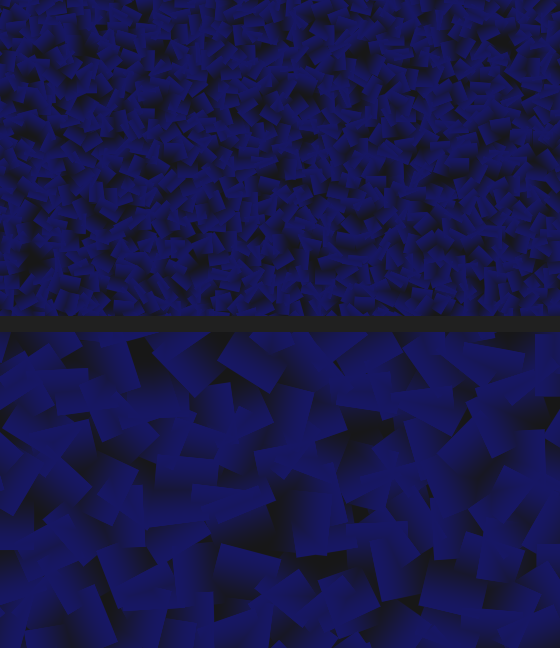
Top, the full canvas; bottom, a detail of the centre.
Give the GLSL for this pattern, as a Shadertoy shader.

```glsl
const float ROWS = 23.0;        // cells along the canvas height
const float HALF_SIDE = 0.76;   // half side of a tile, in cells
const vec3 DARK = vec3(0.092, 0.092, 0.092);
const vec3 BLUE = vec3(0.092, 0.092, 0.392);

float hash(vec2 p, float seed) {
    return fract(sin(dot(p, vec2(127.1, 311.7)) + seed * 74.7) * 43758.5453);
}

vec2 rotate(vec2 p, float angle) {
    float c = cos(angle), s = sin(angle);
    return vec2(c * p.x - s * p.y, s * p.x + c * p.y);
}

float squareDistance(vec2 p, float halfSide) {
    vec2 d = abs(p) - halfSide;
    return length(max(d, 0.0)) + min(max(d.x, d.y), 0.0);
}

// Square that fades from full at one side to nothing at the opposite one
float fadingTile(vec2 p, float halfSide, float blur) {
    float coverage = 1.0 - smoothstep(-blur, blur, squareDistance(p, halfSide));
    float fade = smoothstep(-halfSide, halfSide, p.y);
    return coverage * fade;
}

// Brightest of the randomly turned tiles around a point
float scatteredTiles(vec2 p, float blur) {
    vec2 home = floor(p);
    float brightest = 0.0;
    for (int y = -2; y <= 2; y++) {
        for (int x = -2; x <= 2; x++) {
            vec2 cell = home + vec2(x, y);
            vec2 center = cell + vec2(hash(cell, 1.0), hash(cell, 2.0));
            float angle = 6.28318 * hash(cell, 3.0);
            vec2 local = rotate(p - center, angle);
            brightest = max(brightest, fadingTile(local, HALF_SIDE, blur));
        }
    }
    return brightest;
}

void mainImage(out vec4 fragColor, in vec2 fragCoord) {
    float pixel = ROWS / iResolution.y;
    float light = scatteredTiles(fragCoord * pixel, 0.7 * pixel);
    fragColor = vec4(mix(DARK, BLUE, light), 1.0);
}
```
